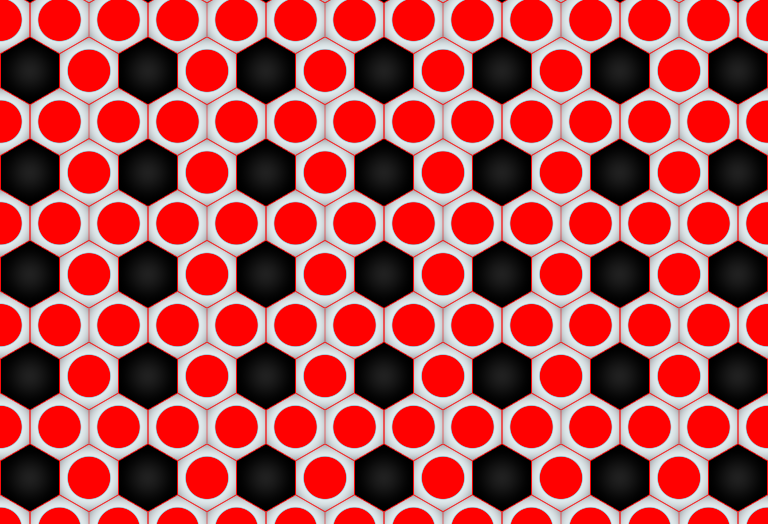
This pattern is drawn by a WebGL 1 fragment shader. Its source:

```glsl
precision highp float;
// Honeycomb of pale shaded cells with red discs, thin red seams, and a black
// cell at every second place of every second row. Two interleaved rectangular
// lattices give the nearest cell centre; distances to it shape all the rest.

uniform vec2 u_resolution;

const float COLUMNS = 13.017;      // cells across the canvas
const float ROW_PITCH = 0.8625;    // row spacing, in cell widths
const float ROW_SHIFT = 0.208;     // offset of the central black row
const float DISC_RADIUS = 0.358;
const float RIM_WIDTH = 0.012;
const float SEAM_HALF_WIDTH = 0.010;
const float CORNER_RADIUS = 0.625; // where the pale shading ends

const vec3 RED = vec3(1.0, 0.005, 0.005);
const vec3 PALE = vec3(0.88, 0.92, 0.93);
const vec3 PALE_SHADE = vec3(0.52, 0.50, 0.52);
const vec3 RIM = vec3(0.62, 0.76, 0.82);
const vec3 BLACK_CENTRE = vec3(0.125);
const vec3 BLACK_EDGE = vec3(0.0);

const vec2 LATTICE = vec2(1.0, 1.7320508);

// Offset from the nearest point of a rectangular lattice
vec2 latticeOffset(vec2 q) {
  return (fract(q / LATTICE + 0.5) - 0.5) * LATTICE;
}

// Coverage of the region where distance d is below zero
float coverage(float d, float pixel) {
  return 1.0 - smoothstep(-0.5 * pixel, 0.5 * pixel, d);
}

vec3 paleCell(float r, float pixel) {
  float shade = clamp((r - DISC_RADIUS) / (CORNER_RADIUS - DISC_RADIUS), 0.0, 1.0);
  vec3 color = mix(PALE, PALE_SHADE, shade * shade);
  color = mix(color, RIM, coverage(r - DISC_RADIUS - RIM_WIDTH, pixel));
  return mix(color, RED, coverage(r - DISC_RADIUS, pixel));
}

vec3 blackCell(float r) {
  return mix(BLACK_CENTRE, BLACK_EDGE, smoothstep(0.0, 0.52, r));
}

void main() {
  // Cell units, with the origin on a black cell
  float pixel = COLUMNS / u_resolution.x;
  vec2 q = (gl_FragCoord.xy - 0.5 * u_resolution) * pixel;
  q.y = (q.y + ROW_SHIFT) * 0.5 * LATTICE.y / ROW_PITCH;

  // Nearest centre among the mixed rows and the all-red rows
  vec2 mixedRow = latticeOffset(q);
  vec2 redRow = latticeOffset(q - 0.5 * LATTICE);
  bool inMixedRow = dot(mixedRow, mixedRow) < dot(redRow, redRow);
  vec2 local = inMixedRow ? mixedRow : redRow;
  vec2 centre = q - local;
  float r = length(local);

  // Cell fill
  bool isBlack = inMixedRow && mod(floor(centre.x + 0.5), 2.0) < 0.5;
  vec3 color = isBlack ? blackCell(r) : paleCell(r, pixel);

  // Seams: upright ones are strongest, except those in line with red discs
  vec2 a = abs(local);
  float slanted = 0.5 * a.x + 0.5 * LATTICE.y * a.y;
  float edge = 0.5 - max(a.x, slanted);
  float strength = 0.75;
  if (a.x > slanted) {
    float seamColumn = floor(centre.x + 0.5 * sign(local.x) + 0.5);
    bool faint = !inMixedRow && mod(seamColumn, 2.0) > 0.5;
    strength = faint ? 0.4 : 0.95;
  }
  color = mix(color, RED, strength * coverage(edge - SEAM_HALF_WIDTH, pixel));

  gl_FragColor = vec4(color, 1.0);
}
```
